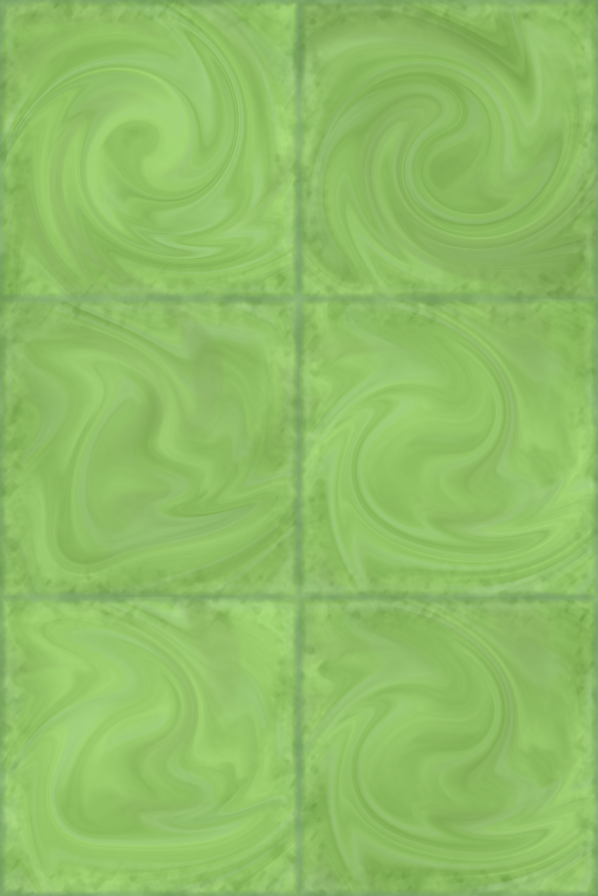
A WebGL 2 fragment shader for this texture:

```glsl
#version 300 es
precision highp float;
// Green marbled glass tiles, two across and three down, with soft worn joints.
// Each tile twists and folds its own coordinates, then reads streaky noise
// along rounded-square rings; the hash of its cell varies swirl and tint.

#define GRID vec2(2.0, 3.0)
#define JOINT_HALF_WIDTH 0.013
#define JOINT_SOFTNESS 0.013
#define JOINT_WOBBLE 0.016
#define TWIST 2.4
#define FOLD 0.30
#define RING_DENSITY 6.0
#define STREAK_CONTRAST 1.45
#define TINT_VARIATION 0.025

uniform vec2 u_resolution;
out vec4 outColor;

const vec3 DEEP_GREEN = vec3(0.480, 0.665, 0.310);
const vec3 LIGHT_GREEN = vec3(0.615, 0.810, 0.435);
const vec3 MILKY_GREEN = vec3(0.620, 0.785, 0.530);
const vec3 OLIVE = vec3(0.540, 0.665, 0.390);
const vec3 JOINT_GREEN = vec3(0.465, 0.630, 0.395);

float hash(vec2 p) {
    return fract(sin(dot(p, vec2(127.1, 311.7))) * 43758.5453);
}

float noise(vec2 p) {
    vec2 i = floor(p), f = fract(p);
    f = f * f * (3.0 - 2.0 * f);
    return mix(mix(hash(i), hash(i + vec2(1, 0)), f.x),
               mix(hash(i + vec2(0, 1)), hash(i + vec2(1, 1)), f.x), f.y);
}

float fbm(vec2 p) {
    float sum = 0.0, amp = 0.5;
    for (int i = 0; i < 4; i++) {
        sum += amp * noise(p);
        p = mat2(1.6, 1.2, -1.2, 1.6) * p + 7.3;
        amp *= 0.5;
    }
    return sum / 0.9375;
}

// Radius whose level lines are rounded squares
float squareRadius(vec2 p) {
    vec2 q = p * p;
    return sqrt(sqrt(dot(q, q) + 0.0004));
}

// Stirs the tile: a central twist followed by smaller folds
vec2 stir(vec2 p, float seed) {
    float angle = (TWIST + 1.2 * sin(seed)) * exp(-2.2 * dot(p, p));
    float c = cos(angle), s = sin(angle);
    p = mat2(c, s, -s, c) * p;
    for (int i = 1; i <= 4; i++) {
        float k = float(i);
        p += FOLD / k * sin(2.3 * k * p.yx + seed * vec2(1.0, 1.7) + k);
    }
    return p;
}

vec3 marble(vec2 p, float seed) {
    vec2 q = stir(p, seed);
    float r = mix(squareRadius(p), squareRadius(q), 0.6);
    vec2 flow = q * 1.5 + r * vec2(RING_DENSITY, 0.5 * RING_DENSITY) + seed * 3.1;
    float broad = fbm(flow);
    float fine = fbm(flow * 2.2 + broad * 2.0 + 19.0);
    float milk = noise(flow * 1.7 + 53.0);
    float tone = 0.57 + STREAK_CONTRAST * (0.75 * (broad - 0.5) + 0.5 * (fine - 0.5));
    tone += 0.45 * (noise(p * 1.6 + seed * 9.0) - 0.5);
    vec3 color = mix(DEEP_GREEN, LIGHT_GREEN, clamp(tone, 0.0, 1.0));
    // Milky and olive streaks drift the hue along the same flow
    color = mix(color, MILKY_GREEN, 0.55 * smoothstep(0.5, 0.95, milk) * (0.3 + fine));
    float olivePatch = smoothstep(0.5, 0.8, fbm(q * 2.2 + seed + 40.0));
    return mix(color, OLIVE, 0.4 * olivePatch);
}

void main() {
    vec2 uv = gl_FragCoord.xy / u_resolution;
    vec2 grid = uv * GRID;
    vec2 cell = floor(grid), local = fract(grid);
    float pixel = GRID.y / u_resolution.y;
    float seed = 6.2831 * hash(cell + 3.7);

    vec3 color = marble(local * 2.0 - 1.0, seed);
    color *= 1.0 + TINT_VARIATION * (2.0 * hash(cell + 11.0) - 1.0);
    color += 0.06 * (fbm(grid * 1.5 + 5.0) - 0.5);

    // Rough rim: mottled border, small soft pits and a faint pale bevel
    vec2 edges = 0.5 - abs(local - 0.5);
    float edge = min(edges.x, edges.y);
    vec2 slanted = mat2(0.8, 0.6, -0.6, 0.8) * grid;
    float grain = noise(slanted * 70.0);
    float mottle = fbm(slanted * 22.0 + 31.0);
    float rim = 1.0 - smoothstep(0.02, 0.14, edge);
    color += vec3(0.13, 0.12, 0.10) * (mottle - 0.5) * rim;
    color -= 0.05 * smoothstep(0.6, 0.9, noise(slanted * vec2(50.0, 32.0))) * rim;
    color += 0.03 * (grain - 0.5) * (0.2 + rim);
    float bevel = smoothstep(0.014, 0.03, edge) * (1.0 - smoothstep(0.03, 0.055, edge));
    color = mix(color, MILKY_GREEN, 0.45 * bevel * noise(grid * 7.0));

    // Blurred joint whose border wanders and whose depth fades in patches
    float wobble = JOINT_WOBBLE * (fbm(slanted * 30.0 + 13.0) - 0.5);
    float soft = max(pixel, JOINT_SOFTNESS);
    float joint = 1.0 - smoothstep(-soft, soft, edge + wobble - JOINT_HALF_WIDTH);
    float wear = noise(grid * 6.0 + 71.0);
    vec3 jointColor = JOINT_GREEN + 0.10 * (mottle - 0.5) + 0.06 * (wear - 0.5);
    // Pale film where the joint meets the outer border and worn spots
    float film = smoothstep(0.5, 0.9, noise(grid * 11.0 + 23.0));
    jointColor = mix(jointColor, MILKY_GREEN, 0.4 * film);
    color = mix(color, jointColor, joint * (0.6 + 0.35 * wear));

    outColor = vec4(clamp(color, 0.0, 1.0), 1.0);
}
```
